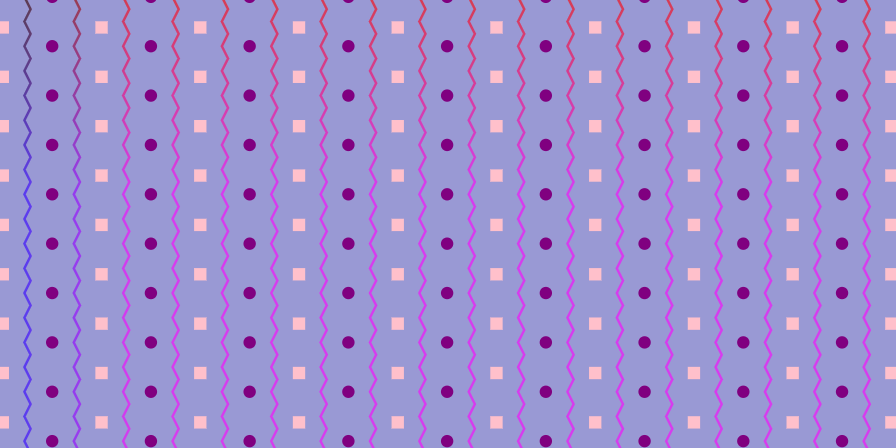
Write a Shadertoy shader that draws this pattern.

```glsl
// Lengths are in row heights unless noted; y runs down from the top edge.
const float ROWS = 9.075;                  // rows per canvas height
const float COLUMN = 2.0;                  // column period
const vec2 SQUARE_POS = vec2(0.057, 0.556);
const vec2 DOT_POS = vec2(1.057, 0.936);
const float SQUARE_HALF = 0.125;
const float DOT_RADIUS = 0.125;
const float ZIGZAG_X = 0.557;
const float ZIGZAG_AMPLITUDE = 0.0625;
const float ZIGZAG_PERIOD = 0.5;
const float LINE_HALF = 0.025;
const float LINE_OPACITY = 0.6;
const vec2 RAMP = vec2(0.29, 0.42);        // red and blue ramps, canvas heights

const vec3 GROUND = vec3(0.60, 0.60, 0.83);
const vec3 PINK = vec3(1.0, 0.753, 0.796);
const vec3 PURPLE = vec3(0.5, 0.0, 0.5);

// Offset to the nearest centre of a repeated motif
vec2 nearest(vec2 p, vec2 period) {
    return p - period * round(p / period);
}

float squareDistance(vec2 p, float halfSize) {
    vec2 d = abs(p) - halfSize;
    return length(max(d, 0.0)) + min(max(d.x, d.y), 0.0);
}

// Distance to a vertical zigzag whose left corner is at y = 0
float zigzagDistance(vec2 p) {
    float wave = abs(fract(p.y / ZIGZAG_PERIOD) - 0.5) * 2.0;
    float slope = 4.0 * ZIGZAG_AMPLITUDE / ZIGZAG_PERIOD;
    float dx = p.x - ZIGZAG_AMPLITUDE * (1.0 - 2.0 * wave);
    return abs(dx) * inversesqrt(1.0 + slope * slope) - LINE_HALF;
}

float coverage(float d, float pixel) {
    return clamp(0.5 - d / pixel, 0.0, 1.0);
}

void mainImage(out vec4 fragColor, in vec2 fragCoord) {
    vec2 uv = vec2(fragCoord.x, iResolution.y - fragCoord.y) / iResolution.y;
    vec2 p = uv * ROWS;
    float pixel = ROWS / iResolution.y;
    vec2 cell = vec2(COLUMN, 1.0);

    // Zigzags, tinted from the top left corner
    vec2 ramp = clamp(uv / RAMP, 0.0, 1.0);
    vec3 lineColor = vec3(ramp.x, 0.0, ramp.y);
    vec2 z = p - vec2(ZIGZAG_X, DOT_POS.y);
    z.x -= round(z.x);
    float line = coverage(zigzagDistance(z), pixel);
    vec3 color = mix(GROUND, lineColor, LINE_OPACITY * line);

    // Squares and dots in alternating columns
    float square = squareDistance(nearest(p - SQUARE_POS, cell), SQUARE_HALF);
    float dotDistance = length(nearest(p - DOT_POS, cell)) - DOT_RADIUS;
    color = mix(color, PINK, coverage(square, pixel));
    color = mix(color, PURPLE, coverage(dotDistance, pixel));

    fragColor = vec4(color, 1.0);
}
```
